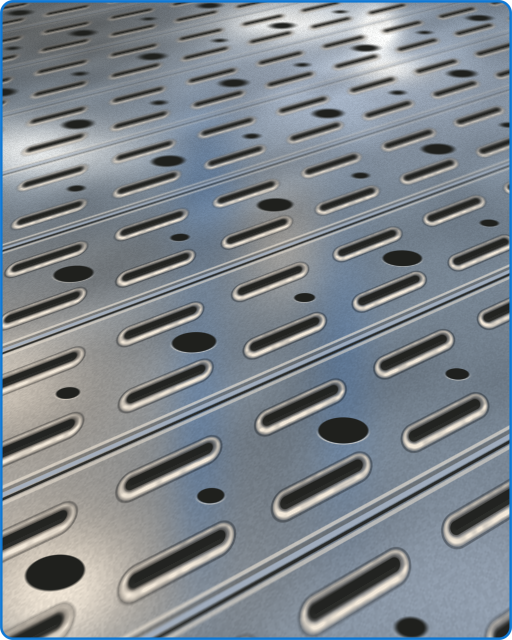
Write a WebGL 2 fragment shader that draws this texture.

```glsl
#version 300 es
precision highp float;
// Slotted steel planks seen in perspective: a projective map turns the canvas into
// plank units (u along, v across), where raised slots, alternating large and small
// holes and folded seams repeat. Broad glows and noise give the reflected light.
uniform vec2 u_resolution;
out vec4 fragColor;

const vec3 STEEL = vec3(0.43, 0.48, 0.53);
const vec3 PALE = vec3(0.65, 0.70, 0.77);
const vec3 WARM = vec3(0.67, 0.63, 0.58);
const vec3 CREAM = vec3(0.95, 0.91, 0.85);
const vec3 SKY = vec3(0.35, 0.48, 0.64);
const vec3 SHADE = vec3(0.36, 0.36, 0.35);
const vec3 VOID = vec3(0.12, 0.125, 0.115);
const vec3 FRAME = vec3(0.06, 0.47, 0.83);

const float COLUMN_STEP = 0.192;   // distance between columns on the ground
const float COLUMN_SHEAR = 0.027;  // sideways drift per plank
const float COLUMN_START = 0.434;
const float PLANK_SCALE = 7.664;
const float PLANK_START = 3.704;
const float PLANK_JITTER = 0.06;
const float SLOT_ASPECT = 0.75;
const float SLOT_HALF = 0.200;
const float SLOT_RADIUS = 0.032;
const float RIM_RADIUS = 0.078;
const float SMALL_HOLE = 0.5;
const mat2 HOLE_SHAPE = mat2(4.9, -4.66, -2.0, -12.2);
const float FRAME_WIDTH = 0.005;
const float FRAME_CORNER = 0.026;

float hash(vec2 p) {
  vec3 a = fract(p.xyx * 0.1031);
  a += dot(a, a.yzx + 33.33);
  return fract((a.x + a.y) * a.z);
}

float noise(vec2 p) {
  vec2 i = floor(p), f = fract(p);
  f = f * f * (3.0 - 2.0 * f);
  return mix(mix(hash(i), hash(i + vec2(1, 0)), f.x),
             mix(hash(i + vec2(0, 1)), hash(i + vec2(1, 1)), f.x), f.y);
}

float glow(vec2 p, vec2 center, vec2 size) {
  vec2 q = (p - center) / size;
  return exp(-dot(q, q));
}

// Coverage of the region where d < 0.
float inside(float d, float soft) { return 1.0 - smoothstep(-soft, soft, d); }

// Thin line that fades rather than widens when it is finer than the blur.
float line(float d, float width, float soft) {
  return inside(abs(d) - width, soft) * min(1.0, 1.6 * width / soft);
}

// Soft reflections of the surroundings on bare metal.
vec3 metal(vec2 p, vec2 ground, float plank) {
  vec3 c = mix(STEEL, PALE, 0.6 * glow(p, vec2(0.95, 0.06), vec2(0.45, 0.2)));
  c = mix(c, PALE, 0.85 * glow(p, vec2(0.68, 0.87), vec2(0.4, 0.13)));
  c = mix(c, WARM, 0.85 * glow(p, vec2(0.0, 0.38), vec2(0.34, 0.2)));
  c = mix(c, WARM, 0.95 * glow(p, vec2(0.08, 0.1), vec2(0.33, 0.17)));
  c = mix(c, WARM, 0.6 * glow(p, vec2(0.55, 0.62), vec2(0.1, 0.1)));
  c = mix(c, SHADE, 0.75 * glow(p, vec2(0.08, 0.96), vec2(0.33, 0.1)));
  c = mix(c, SHADE, 0.35 * glow(p, vec2(0.2, 0.6), vec2(0.25, 0.05)));
  float streaks = glow(p, vec2(0.39, 0.32), vec2(0.06, 0.25))
                + glow(p, vec2(0.67, 0.42), vec2(0.06, 0.22))
                + glow(p, vec2(0.40, 0.73), vec2(0.07, 0.1));
  c = mix(c, SKY, 0.6 * min(streaks, 1.0));
  float warmShine = 0.9 * glow(p, vec2(0.1, 0.08), vec2(0.14, 0.1))
                  + 0.35 * glow(p, vec2(0.02, 0.39), vec2(0.14, 0.07));
  c = mix(c, CREAM, min(warmShine, 1.0) * 0.85);
  float shine = 0.85 * glow(p, vec2(0.06, 0.765), vec2(0.2, 0.05))
              + 1.0 * glow(p, vec2(0.56, 0.965), vec2(0.14, 0.035))
              + 1.2 * glow(p, vec2(0.74, 0.95), vec2(0.04, 0.04))
              + 0.9 * glow(p, vec2(0.76, 0.89), vec2(0.08, 0.022));
  c = mix(c, vec3(0.97, 0.97, 0.96), min(shine, 1.0) * 0.9);
  float cloud = noise(ground * vec2(1.6, 3.0) + 9.0) - 0.5;
  float grain = noise(ground * vec2(70.0, 110.0)) - 0.5;
  return c * (1.0 + 0.16 * cloud + 0.08 * grain + 0.1 * (hash(vec2(plank, 7.0)) - 0.5));
}

void main() {
  vec2 p = gl_FragCoord.xy / u_resolution;
  // Perspective map from the canvas to the planks
  float depth = 1.902 - 1.2508 * p.y + 0.0235 * p.x;
  float v = PLANK_SCALE * (1.0 - 0.258 * p.x) / depth - PLANK_START;
  float plank = floor(v), across = fract(v);
  float u = (p.x / depth - COLUMN_SHEAR * v - COLUMN_START) / COLUMN_STEP;
  float soft = 0.6 * fwidth(v) + 0.03 * smoothstep(0.55, 1.0, p.y)
             + 0.008 * smoothstep(0.15, 0.0, p.y);
  vec3 color = metal(p, vec2(u, v), plank);
  u += PLANK_JITTER * (hash(vec2(plank, 3.0)) - 0.5);

  // Folded seams between planks
  float seam = v - round(v);
  vec3 lip = mix(CREAM, color, 0.25);
  color = mix(color, SHADE, 0.5 * line(seam - 0.048, 0.010, soft));
  color = mix(color, lip, 0.8 * line(seam - 0.07, 0.009, soft));
  color = mix(color, PALE, 0.85 * line(seam - 0.025, 0.012, soft));
  color = mix(color, lip, 0.7 * line(seam + 0.025, 0.010, soft));
  color = mix(color, VOID, 0.9 * line(seam, 0.008, soft));

  // Raised slots, two rows on every plank
  vec2 s = vec2((fract(u + 0.75) - 0.5) * SLOT_ASPECT, across - (across > 0.51 ? 0.75 : 0.27));
  s.x -= clamp(s.x, -SLOT_HALF, SLOT_HALF);
  float r = length(s);
  float facing = clamp(0.5 - 0.5 * (s.y + 0.4 * s.x) / max(r, 0.001), 0.0, 1.0);
  float wear = 0.7 + 0.6 * noise(vec2(u, v) * vec2(24.0, 50.0));
  color = mix(color, color * 0.55, 0.7 * line(r - RIM_RADIUS, 0.006, soft));
  color = mix(color, mix(color, WARM, 0.5) * mix(0.75, 0.95, facing),
              inside(r - RIM_RADIUS + 0.006, soft));
  float crest = line(r - mix(0.064, 0.050, facing), mix(0.007, 0.013, facing), soft + 0.005);
  color = mix(color, CREAM, min(1.0, crest * wear * mix(0.55, 0.95, facing)));
  float cut = length(s - vec2(0.0, 0.010)) - SLOT_RADIUS;
  color = mix(color, color * 0.6, 0.6 * line(cut, 0.007, soft));
  color = mix(color, VOID + 0.03 * facing, 0.96 * inside(cut, soft));

  // Holes between the rows, large and small in turn
  float column = round(u);
  float size = mod(column + plank, 2.0) < 0.5 ? 1.0 : SMALL_HOLE;
  vec2 h = HOLE_SHAPE * vec2(u - column, across - 0.5);
  float edge = length(h) - size;
  color = mix(color, CREAM, 0.6 * line(edge - 0.05, 0.04, 11.0 * soft) * smoothstep(-0.2, 0.8, h.y));
  color = mix(color, VOID, inside(edge, 11.0 * soft));

  // Rounded frame on white
  vec2 halfSize = 0.5 * vec2(1.0, u_resolution.y / u_resolution.x);
  vec2 b = abs(p - 0.5) * 2.0 * halfSize - halfSize + FRAME_CORNER;
  float box = length(max(b, 0.0)) + min(max(b.x, b.y), 0.0) - FRAME_CORNER;
  float pixel = 0.7 / u_resolution.x;
  color = mix(color, FRAME, 1.0 - inside(box + FRAME_WIDTH, pixel));
  color = mix(color, vec3(1.0), 1.0 - inside(box, pixel));
  fragColor = vec4(clamp(color, 0.0, 1.0), 1.0);
}
```
